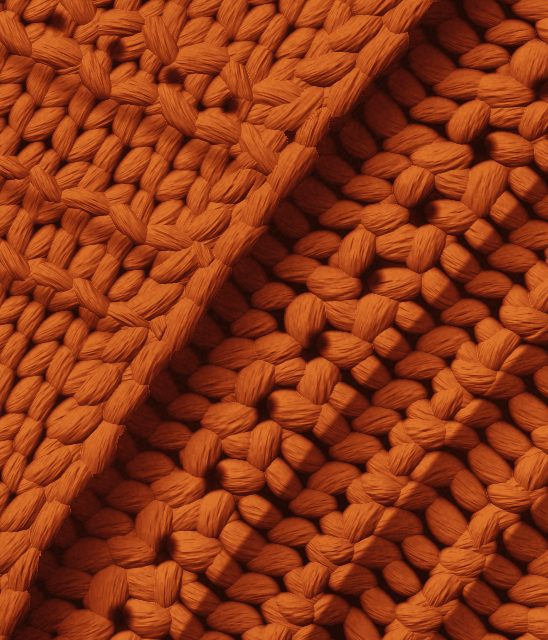
Give the GLSL for this texture, as a Shadertoy shader.

```glsl
// Chunky rust-orange knitwear: a folded flap with purl ridges lies over a ribbed fabric.
// Each stitch is a bent ellipsoid on a jittered grid; the layers form one height field,
// which is lit from the upper left and coloured by a ramp from crevice to highlight.

vec2 hash2(vec2 p) {
    vec3 a = fract(vec3(p.xyx) * vec3(0.1031, 0.1030, 0.0973));
    a += dot(a, a.yzx + 33.33);
    return fract((a.xx + a.yz) * a.zy);
}

float noise(vec2 p) {
    vec2 i = floor(p), f = fract(p);
    f = f * f * (3.0 - 2.0 * f);
    return mix(mix(hash2(i).x, hash2(i + vec2(1, 0)).x, f.x),
               mix(hash2(i + vec2(0, 1)).x, hash2(i + vec2(1, 1)).x, f.x), f.y);
}

// Height of a grid of stitches; alt selects the axis along which the tilt alternates
float stitches(vec2 q, vec2 cell, vec2 rows, float angle, float tilt, vec2 alt, vec2 size) {
    float best = 0.0;
    vec2 home = floor(q / cell);
    for (int k = 0; k < 9; k++) {
        vec2 id = home + vec2(k % 3 - 1, k / 3 - 1);
        if (id.y < rows.x || id.y > rows.y) continue;
        vec2 rnd = hash2(id + 40.0 + size * 900.0);
        vec2 d = q - (id + 0.5) * cell - 0.35 * (rnd - 0.5) * size.y;
        float side = mod(dot(id, alt), 2.0) * 2.0 - 1.0;
        float a = angle + tilt * side + 0.35 * (rnd.x - 0.5);
        vec2 l = vec2(dot(d, vec2(cos(a), sin(a))), dot(d, vec2(-sin(a), cos(a))));
        l /= size * (0.92 + 0.22 * rnd.y);
        l.y += 0.22 * side * (l.x * l.x - 0.3);
        float h = sqrt(max(0.0, 1.0 - dot(l, l)));
        if (h > 0.0) {
            // Twisted plies and fine fibres
            float ply = noise(vec2(l.x * 2.0, l.y * 5.0 + l.x * 2.5) + rnd * 50.0);
            float fibre = noise(vec2(l.x * 4.0, l.y * 13.0 + l.x * 6.0) + rnd * 90.0);
            h *= 0.86 + 0.14 * ply + 0.06 * fibre + 0.1 * rnd.x;
        }
        best = max(best, h);
    }
    return best;
}

// Ribbed fabric below: u runs along the ribs, s across them; returns height and light
vec2 ribbed(float u, float s, float e) {
    vec2 all = vec2(-99, 99);
    float h = stitches(vec2(u, s), vec2(0.055, 0.06), all, 1.3, 0.38, vec2(0, 1), vec2(0.042, 0.025));

    // Eyelet rib: two rows of bumps, bridges between the holes
    h *= mix(0.15, 1.0, smoothstep(0.025, 0.065, abs(s)));
    h = max(h, 1.45 * stitches(vec2(u, s + 0.075), vec2(0.066, 0.075), vec2(0, 1),
                               0.45, 0.55, vec2(1), vec2(0.045, 0.030)));
    h = max(h, 1.2 * stitches(vec2(u - 0.013, s + 0.05), vec2(0.132, 0.1), vec2(0),
                              1.2, 0.3, vec2(1, 0), vec2(0.040, 0.029)));
    // Plain purl ribs
    h = max(h, 1.4 * stitches(vec2(u, s - 0.1425), vec2(0.058, 0.165), vec2(0, 9),
                              0.6, 0.5, vec2(1, 0), vec2(0.042, 0.027)));

    // Shadow of the flap, of each rib, and of the eyelets
    float band = fract((s - 0.255) / 0.165);
    float rib = mix(0.5, 1.0, smoothstep(0.05, 0.65, band) + smoothstep(0.94, 1.0, 1.0 - band));
    float light = mix(0.22, 1.0, smoothstep(0.02, 0.14, e));
    light *= mix(1.0, rib, smoothstep(0.07, 0.09, s));
    vec2 hole = vec2((fract((u - 0.013) / 0.132 + 0.5) - 0.5) * 0.132, s);
    light *= mix(0.15, 1.0, smoothstep(0.008, 0.026, length(hole)));
    return vec2(h, light);
}

// Flap: q.x runs along the knitted rows, q.y across them
vec2 flap(vec2 q) {
    float h = stitches(q, vec2(0.038, 0.056), vec2(-99, 99), 1.42, 0.28, vec2(1, 0), vec2(0.040, 0.022));
    h = max(h, 1.4 * stitches(q - vec2(0, 0.48), vec2(0.068, 0.13), vec2(0, 1),
                              -0.1, 0.35, vec2(1, 0), vec2(0.050, 0.023)));
    h = max(h, 1.45 * stitches(q - vec2(0, 0.815), vec2(0.070, 0.09), vec2(0, 1),
                               -0.05, 0.45, vec2(1), vec2(0.050, 0.026)));
    // Soft shade beneath the ridges, dark eyelets in the upper one
    float below = min(abs(q.y - 0.510), min(abs(q.y - 0.640), abs(q.y - 0.822)));
    float light = 0.97 - 0.3 * smoothstep(0.025, 0.0, below);
    vec2 hole = vec2((fract((q.x - 0.066) / 0.1 + 0.5) - 0.5) * 0.1, q.y - 0.907);
    light *= mix(0.2, 1.0, smoothstep(0.006, 0.022, length(hole)));
    return vec2(h, light);
}

vec2 fabric(vec2 p) {
    p += 0.010 * (vec2(noise(p * 9.0), noise(p * 9.0 + 31.0)) - 0.5);
    float u = dot(p, vec2(0.62, 0.785));
    float s = dot(p, vec2(0.785, -0.62)) - 0.1 - 0.09 * (u - 0.65) * (u - 0.65);
    float e = s + 0.13 + 0.065 * u;   // signed distance past the fold
    vec2 q = vec2(dot(p, vec2(0.9, -0.43)), dot(p, vec2(0.43, 0.9)));
    vec2 cloth = mix(ribbed(u, s, e), flap(q), smoothstep(0.006, -0.006, e + 0.03));
    // Chain of large stitches along the fold
    float chain = 1.55 * stitches(vec2(u, e + 0.045), vec2(0.075, 0.048), vec2(-1, 0),
                                  0.25, 0.2, vec2(0, 1), vec2(0.054, 0.027));
    return chain > cloth.x ? vec2(chain, mix(0.95, 0.6, smoothstep(-0.02, 0.01, e))) : cloth;
}

void mainImage(out vec4 fragColor, in vec2 fragCoord) {
    vec2 p = fragCoord / iResolution.y;
    float eps = max(0.0016, 0.8 / iResolution.y);
    vec2 here = fabric(p);
    vec2 slope = vec2(fabric(p + vec2(eps, 0)).x, fabric(p + vec2(0, eps)).x) - here.x;
    vec3 normal = normalize(vec3(-slope * 0.019 / eps, 1.0));
    float diffuse = max(0.0, dot(normal, normalize(vec3(-0.25, 0.5, 0.85))));

    float tone = here.y * smoothstep(-0.1, 0.8, here.x) * (0.2 + 0.8 * diffuse);
    tone += 0.07 * (noise(p * 260.0) - 0.5) + 0.10 * (noise(p * 4.0) - 0.5);

    vec3 ramp[6] = vec3[6](vec3(0.13, 0.04, 0.02), vec3(0.28, 0.07, 0.04), vec3(0.43, 0.12, 0.05),
                           vec3(0.59, 0.20, 0.07), vec3(0.72, 0.30, 0.11), vec3(0.85, 0.44, 0.16));
    float t = clamp(tone, 0.0, 0.999) * 5.0;
    int i = int(t);
    fragColor = vec4(mix(ramp[i], ramp[i + 1], fract(t)), 1.0);
}
```
